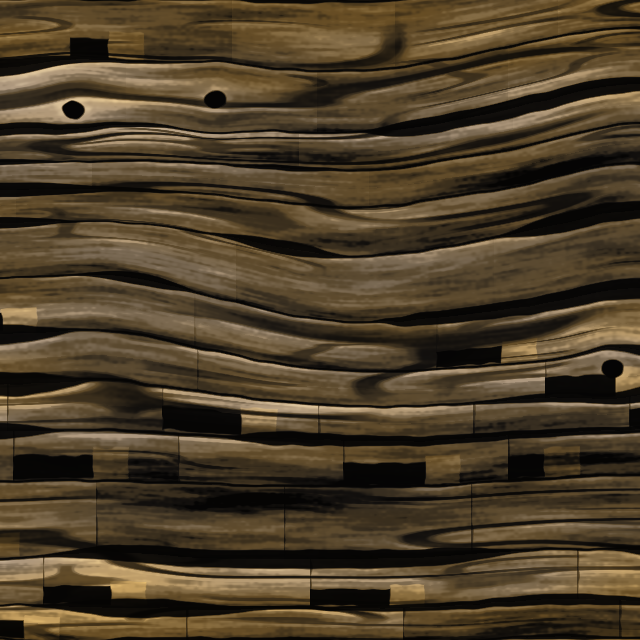
Give the GLSL for this texture, as a WebGL 1 fragment shader.

```glsl
precision highp float;
// Weathered, cracked timber: wavy horizontal boards with dark gaps and knot holes.
// Stretched noise makes the grain, its contours make cracks, and a vertical
// offset gives lit lower lips. A tone value is finally mapped to a wood palette.
uniform vec2 u_resolution;

float hash(vec2 p) {
  vec3 q = fract(vec3(p.xyx) * 0.1031);
  q += dot(q, q.yzx + 33.33);
  return fract((q.x + q.y) * q.z);
}

float noise(vec2 p) {
  vec2 i = floor(p), f = fract(p);
  f = f * f * (3.0 - 2.0 * f);
  float low = mix(hash(i), hash(i + vec2(1.0, 0.0)), f.x);
  float high = mix(hash(i + vec2(0.0, 1.0)), hash(i + 1.0), f.x);
  return mix(low, high, f.y);
}

float fbm(vec2 p) {
  float sum = 0.0, weight = 0.5;
  for (int i = 0; i < 4; i++) {
    sum += weight * noise(p);
    p = p * vec2(1.9, 2.0) + 17.3;
    weight *= 0.55;
  }
  return sum / 1.01;
}

float glow(vec2 p, vec2 centre, vec2 size) {
  vec2 d = (p - centre) / size;
  return exp(-dot(d, d));
}

// Soft-edged box from lo to hi
float box(vec2 p, vec2 lo, vec2 hi) {
  vec2 d = min(p - lo, hi - p);
  return smoothstep(-0.0015, 0.0015, min(d.x, d.y));
}

// Thin contour lines of stretched noise, broken up by a mask
float cracks(vec2 p, vec2 scale, float width) {
  float line = 1.0 - smoothstep(width * 0.3, width, abs(noise(p * scale) - 0.5));
  return line * smoothstep(0.42, 0.62, noise(p * scale * vec2(0.9, 0.45) + 41.0));
}

float allCracks(vec2 p) {
  return max(cracks(p, vec2(2.6, 24.0), 0.075), 0.7 * cracks(p + 9.0, vec2(5.0, 52.0), 0.11));
}

vec2 knotCentre(float i) {
  float bend = i * (i - 1.0);
  return vec2(0.115 + 0.221 * i + 0.2 * bend, 0.828 + 0.017 * i - 0.219 * bend);
}

vec3 woodColour(float tone, float warmth) {
  vec3 c = mix(vec3(0.02, 0.017, 0.014), vec3(0.07, 0.06, 0.05), smoothstep(0.0, 0.1, tone));
  c = mix(c, vec3(0.22, 0.18, 0.12), smoothstep(0.1, 0.27, tone));
  c = mix(c, vec3(0.36, 0.29, 0.18), smoothstep(0.27, 0.5, tone));
  c = mix(c, vec3(0.48, 0.41, 0.31), smoothstep(0.5, 0.72, tone));
  c = mix(c, vec3(0.69, 0.60, 0.48), smoothstep(0.72, 0.94, tone));
  c = mix(c, vec3(0.86, 0.77, 0.62), smoothstep(0.95, 1.3, tone));
  return c * mix(vec3(0.98, 0.99, 1.04), vec3(1.12, 1.04, 0.78), warmth);
}

void main() {
  vec2 p = gl_FragCoord.xy / u_resolution;
  float wavy = smoothstep(0.28, 0.6, p.y);

  // Bend the grain, and spread it around the knots
  vec2 w = p;
  w.y += mix(0.025, 0.11, wavy) * (noise(p * vec2(2.3, 2.8) + 3.7) - 0.5);
  w.y += 0.012 * (noise(p * vec2(6.0, 7.0)) - 0.5);
  float knotHole = 0.0, knotLip = 0.0;
  for (int i = 0; i < 3; i++) {
    vec2 d = p - knotCentre(float(i));
    w.y -= 0.4 * d.y * exp(-dot(d, d) / 0.003);
    float r = length(d * vec2(1.0, 1.2)) + 0.004 * (noise(p * 90.0) - 0.5);
    knotHole = max(knotHole, 1.0 - smoothstep(0.015, 0.019, r));
    knotLip = max(knotLip, 1.0 - smoothstep(0.018, 0.034, r));
  }

  // Boards of uneven height, cut into blocks
  float rate = 13.0 + 5.0 * cos(w.y * 17.0);
  float level = w.y * 13.0 + 5.0 / 17.0 * sin(w.y * 17.0);
  float row = floor(level);
  float blockLength = mix(0.24, 0.6, hash(vec2(row, 5.0)));
  float along = p.x / blockLength + hash(vec2(row, 8.0));
  vec2 block = vec2(floor(along), row);
  vec2 local = vec2(fract(along) * blockLength, fract(level) / rate);
  local += 0.004 * (noise(p * vec2(60.0, 70.0)) - 0.5);

  // Tapering gaps between boards
  float edge = floor(level + 0.5);
  float offset = (level - edge) / rate + 0.003 * (noise(p * vec2(35.0, 20.0)) - 0.5);
  float gapWidth = 0.0005 + 0.0125 * smoothstep(0.5, 0.9, noise(vec2(p.x * 4.5, edge * 7.3)));
  float gap = 1.0 - smoothstep(gapWidth, gapWidth + 0.003, abs(offset));
  float gapLip = smoothstep(-0.011, -0.003, offset + gapWidth) * step(offset, 0.0);
  float gapShade = exp(-max(offset, 0.0) / 0.018) * step(0.0, offset);

  // Square holes with pale blocks beside them
  float holeLength = mix(0.045, 0.13, hash(block + 21.0));
  float present = step(hash(block + 63.0), mix(0.5, 0.2, wavy));
  float hole = present * box(local, vec2(0.0, 0.004), vec2(holeLength, 0.034));
  float patchMask = present * box(local, vec2(holeLength, 0.002), vec2(holeLength + 0.055, 0.042));
  float joint = (1.0 - smoothstep(0.001, 0.004, local.x)) * (1.0 - wavy);

  // Grain, relief and broad light
  vec2 g = w + vec2(hash(vec2(row, 2.0)) * 3.0, 0.0);
  float grain = fbm(g * vec2(4.0, 32.0));
  float relief = grain - fbm((g + vec2(0.0, 0.004)) * vec2(4.0, 32.0));
  float fibre = noise(g * vec2(22.0, 190.0)) - 0.5;
  float speck = noise(p * vec2(150.0, 210.0)) - 0.5;
  float light = 0.34 * glow(p, vec2(0.1, 0.83), vec2(0.25, 0.1))
    + 0.26 * glow(p, vec2(0.92, 0.44), vec2(0.3, 0.11))
    + 0.18 * glow(p, vec2(0.4, 0.6), vec2(0.3, 0.09))
    - 0.25 * glow(p, vec2(0.85, 0.73), vec2(0.3, 0.09))
    - 0.22 * glow(p, vec2(0.45, 0.25), vec2(0.5, 0.07));

  float tone = 0.54 + light + 0.85 * (grain - 0.5) + 0.7 * relief + 0.15 * fibre + 0.1 * speck;
  tone += 0.4 * (noise(w * vec2(2.5, 9.0) + 30.0) - 0.5);
  tone += mix(0.3, 0.12, wavy) * (hash(block + 11.0) - 0.5);
  tone += 0.16 * patchMask + 0.16 * knotLip + 0.2 * gapLip - 0.3 * gapShade;
  tone += 0.16 * allCracks(w + vec2(0.0, 0.005));
  tone *= 1.0 - 0.8 * allCracks(w);
  tone *= (1.0 - 0.55 * joint) * (1.0 - 0.93 * gap);
  tone *= (1.0 - 0.95 * hole) * (1.0 - knotHole);

  float rim = smoothstep(0.3, 0.5, abs(p.y - 0.5));
  float warmth = clamp(0.6 * rim + 0.9 * noise(w * vec2(5.0, 30.0) + 70.0) - 0.2 + 0.4 * patchMask, 0.0, 1.0);
  gl_FragColor = vec4(woodColour(clamp(tone, 0.0, 1.3), warmth), 1.0);
}
```
